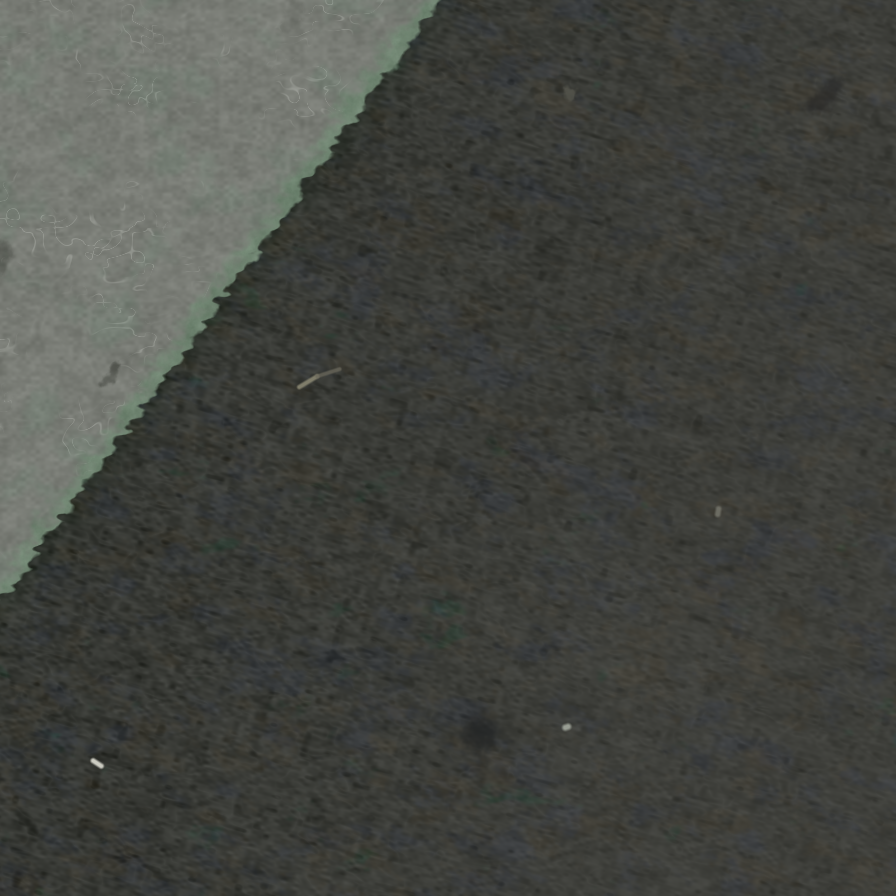
Reproduce this texture procedurally as a three.js fragment shader.

```glsl
varying vec2 vUv;

float hash(vec2 p) {
  return fract(sin(dot(p, vec2(127.1, 311.7))) * 43758.5453);
}

float noise(vec2 p) {
  vec2 i = floor(p), f = fract(p);
  f = f * f * (3.0 - 2.0 * f);
  return mix(mix(hash(i), hash(i + vec2(1, 0)), f.x),
             mix(hash(i + vec2(0, 1)), hash(i + vec2(1, 1)), f.x), f.y);
}

// Layered noise centred on zero
float fbm(vec2 p) {
  float sum = 0.0, amp = 0.5;
  for (int i = 0; i < 4; i++) {
    sum += amp * (noise(p) - 0.5);
    p = mat2(1.6, -1.2, 1.2, 1.6) * p + 17.3;
    amp *= 0.6;
  }
  return sum;
}

// Short curling fibres: positive on thin crests, negative between them
float fibres(vec2 p) {
  vec2 bend = vec2(noise(p * 0.45 + 8.0), noise(p * 0.45 + 51.0)) * 1.6;
  return 0.4 - abs(noise(p + bend) - 0.5) * 2.4;
}

float segment(vec2 p, vec2 a, vec2 b) {
  vec2 ab = b - a;
  return length(p - a - ab * clamp(dot(p - a, ab) / dot(ab, ab), 0.0, 1.0));
}

// Soft stroke from a to b
float stroke(vec2 p, vec2 a, vec2 b, float radius) {
  return 1.0 - smoothstep(radius * 0.2, radius, segment(p, a, b));
}

vec3 asphalt(vec2 p, float toPaint) {
  vec2 along = mat2(0.96, 0.28, -0.28, 0.96) * p;
  float calm = smoothstep(0.2, 1.1, p.x + 0.3 * (1.0 - p.y));
  vec3 c = mix(vec3(0.217, 0.224, 0.206), vec3(0.246, 0.249, 0.231), calm);

  // Fine grain, rougher toward the paint
  float grain = fibres(along * vec2(85, 150)) * 0.028;
  grain += (noise(along * vec2(150, 270) + 40.0) - 0.5) * 0.06;
  grain -= 0.04 * smoothstep(0.68, 0.95, noise(along * vec2(75, 130) + 90.0));
  c += grain * mix(1.2, 0.75, calm);
  c += fbm(along * vec2(28, 50)) * 0.05 + fbm(p * 6.0) * 0.018;

  // Faint blue, brown and green colour blotches
  c += vec3(-0.01, -0.003, 0.022) * smoothstep(0.02, 0.3, fbm(along * vec2(24, 38) + 60.0));
  c += vec3(0.014, 0.003, -0.01) * smoothstep(0.02, 0.3, fbm(along * vec2(30, 46) + 33.0));
  c += vec3(-0.035, 0.012, -0.005) * smoothstep(0.22, 0.4, fbm(p * vec2(18, 28) + 9.0));

  // Shadowed rim beside the paint
  return c - vec3(0.045, 0.03, 0.04) * exp(toPaint * 65.0);
}

vec3 paint(vec2 p, float depth) {
  vec3 c = vec3(0.473, 0.484, 0.458) + fbm(p * vec2(42, 52)) * 0.07;
  c += fibres(p * vec2(70, 95)) * 0.025 + (noise(p * vec2(190, 230)) - 0.5) * 0.05;
  c += vec3(-0.012, 0.012, 0.0) * smoothstep(0.0, 0.3, fbm(p * 22.0 + 5.0));

  // Pale worn flecks
  float flecks = smoothstep(0.25, 0.4, fibres(p * vec2(75, 100) + 31.0));
  c += 0.09 * flecks * smoothstep(0.02, 0.25, fbm(p * 19.0 + 70.0));

  // Broken green fringe along the border
  float fringe = 1.0 - smoothstep(0.003, 0.028, depth + fbm(p * 50.0) * 0.03);
  c = mix(c, vec3(0.43, 0.525, 0.44) + fbm(p * 80.0) * 0.14, fringe * 0.85);

  // Scuffs
  vec2 q = p + 0.012 * vec2(fbm(p * 70.0), fbm(p * 70.0 + 20.0));
  c -= 0.11 * stroke(q, vec2(0.117, 0.573), vec2(0.132, 0.592), 0.007);
  c -= 0.10 * stroke(q, vec2(0.0, 0.703), vec2(0.003, 0.725), 0.013);
  return c - 0.05 * stroke(q, vec2(0.325, 0.975), vec2(0.33, 0.99), 0.015);
}

void main() {
  vec2 p = vUv;

  // Diagonal border with a finely torn edge
  float side = dot(p - vec2(0.0, 0.327), vec2(-0.807, 0.59));
  side += fbm(p * 45.0) * 0.012 + (noise(p * vec2(75, 170)) - 0.5) * 0.011;
  vec3 color = mix(asphalt(p, min(side, 0.0)), paint(p, max(side, 0.0)),
                   smoothstep(-0.0025, 0.0025, side));

  // Dark stains
  vec2 wobble = p + 0.025 * vec2(fbm(p * 45.0), fbm(p * 45.0 + 20.0));
  float stain = 1.0 - smoothstep(0.008, 0.034, length((wobble - vec2(0.535, 0.184)) * vec2(1.0, 1.1)));
  color = mix(color, vec3(0.125, 0.135, 0.14), stain * 0.75);
  color = mix(color, vec3(0.15), 0.6 * stroke(wobble, vec2(0.908, 0.884), vec2(0.928, 0.898), 0.017));

  // Bent straw, fading toward its tip
  color = mix(color, vec3(0.53, 0.52, 0.44), 0.9 * stroke(p, vec2(0.334, 0.568), vec2(0.354, 0.580), 0.004));
  color = mix(color, vec3(0.42, 0.41, 0.36), 0.75 * stroke(p, vec2(0.354, 0.580), vec2(0.379, 0.588), 0.0035));

  // Bright litter specks
  color = mix(color, vec3(0.8, 0.8, 0.76), stroke(p, vec2(0.104, 0.151), vec2(0.113, 0.145), 0.0045));
  color = mix(color, vec3(0.6, 0.62, 0.58), stroke(p, vec2(0.631, 0.188), vec2(0.634, 0.189), 0.0055));
  color = mix(color, vec3(0.47, 0.47, 0.43), 0.8 * stroke(p, vec2(0.801, 0.426), vec2(0.802, 0.432), 0.005));
  color = mix(color, vec3(0.36, 0.36, 0.32), 0.6 * stroke(wobble, vec2(0.634, 0.896), vec2(0.644, 0.891), 0.008));

  gl_FragColor = vec4(color, 1.0);
}
```
